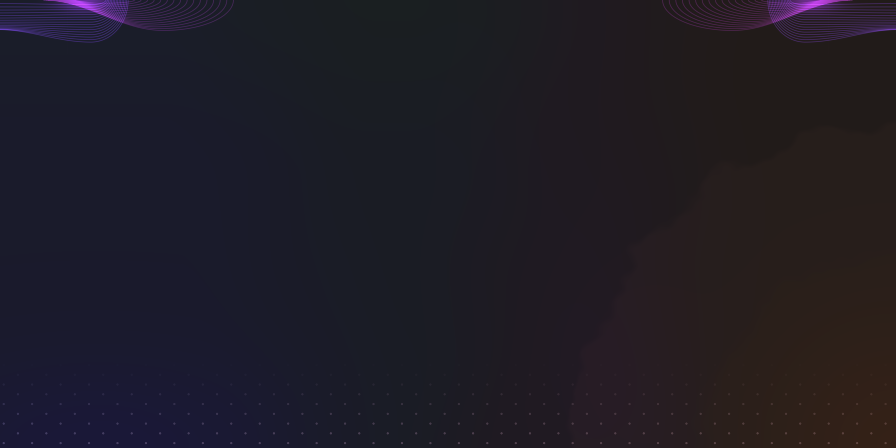
Reproduce this background procedurally as a WebGL 1 fragment shader.

```glsl
precision highp float;

uniform vec2 u_resolution;

const float PI = 3.14159265;
const float STRANDS = 16.0;

vec2 hashGradient(vec2 cell) {
  float angle = 2.0 * PI * fract(sin(dot(cell, vec2(127.1, 311.7))) * 4375.85);
  return vec2(cos(angle), sin(angle));
}

float cornerDot(vec2 cell, vec2 f, vec2 corner) {
  return dot(hashGradient(cell + corner), f - corner);
}

float gradientNoise(vec2 p) {
  vec2 cell = floor(p);
  vec2 f = fract(p);
  vec2 u = f * f * f * (f * (f * 6.0 - 15.0) + 10.0);
  float low = mix(cornerDot(cell, f, vec2(0.0)), cornerDot(cell, f, vec2(1.0, 0.0)), u.x);
  float high = mix(cornerDot(cell, f, vec2(0.0, 1.0)), cornerDot(cell, f, vec2(1.0)), u.x);
  return mix(low, high, u.y);
}

float falloff(vec2 p, vec2 center, vec2 radius) {
  vec2 q = (p - center) / radius;
  return exp(-dot(q, q));
}

// Hanging curve: cosine ramp on the left, elliptic end on the right.
float hangingField(vec2 p, float center, vec2 widths, float depth, float tail) {
  float u = clamp((center - p.x) / widths.x, 0.0, 1.0);
  float profile = max(mix(tail, 1.0, 0.5 + 0.5 * cos(PI * u)), 0.002);
  return length(vec2(max(p.x - center, 0.0) / widths.y, p.y / (depth * profile))) - 1.0;
}

float strand(vec2 p, float center, vec2 widths, float depth, float tail, float pixel) {
  const float STEP = 0.0005;
  const float THICKNESS = 0.0018;
  float f = hangingField(p, center, widths, depth, tail);
  float fx = hangingField(p + vec2(STEP, 0.0), center, widths, depth, tail);
  float fy = hangingField(p + vec2(0.0, STEP), center, widths, depth, tail);
  float dist = abs(f) * STEP / max(length(vec2(fx - f, fy - f)), 0.00001);
  float ink = 1.0 - smoothstep(0.0, max(THICKNESS, pixel), dist);
  return ink * min(1.0, THICKNESS / pixel) * step(center - widths.x, p.x);
}

// Two overlapping bundles; p.y is measured down from the top edge.
vec3 ribbons(vec2 p, float pixel) {
  if (p.x > 0.56 || p.y > 0.12) return vec3(0.0);
  float outer = 0.0;
  float inner = 0.0;
  for (float i = 0.0; i < STRANDS; i += 1.0) {
    float t = i / STRANDS;
    vec2 outerWidths = mix(vec2(0.27, 0.156), vec2(0.06, 0.07), t);
    outer += strand(p, mix(0.365, 0.215, t), outerWidths, 0.068 * (1.0 - 0.95 * t), 0.0, pixel);
    float depth = 0.094 * (1.0 - 0.95 * t);
    float tail = 0.066 * (1.0 - t * t) / depth;
    inner += strand(p, 0.203, vec2(0.21, mix(0.083, 0.03, t)), depth, tail, pixel);
  }
  vec3 magenta = vec3(0.42, 0.10, 0.48);
  vec3 violet = vec3(0.36, 0.16, 0.72);
  vec3 glow = vec3(0.30, 0.08, 0.46) * falloff(p, vec2(0.19, 0.0), vec2(0.055, 0.022));
  return magenta * min(outer, 2.0) * 0.42 + violet * min(inner, 2.0) * 0.42 + glow;
}

// Staggered dots that fade out above the bottom edge.
float dotGrid(vec2 p, float pixel) {
  const vec2 SPACING = vec2(0.0635, 0.0218);
  const float RADIUS = 0.0025;
  float row = floor(p.y / SPACING.y);
  float shift = 0.5 * mod(row, 2.0) + 0.37;
  vec2 local = vec2(fract(p.x / SPACING.x + shift), fract(p.y / SPACING.y)) - 0.5;
  float dist = length(local * SPACING);
  float ink = 1.0 - smoothstep(RADIUS - 0.5 * pixel, RADIUS + 0.5 * pixel, dist);
  return ink * (1.0 - smoothstep(0.0, 0.21, p.y));
}

// Dark wash from navy through slate to warm brown.
vec3 backdrop(vec2 p, vec2 warmCorner) {
  vec3 navy = vec3(0.100, 0.104, 0.170);
  vec3 slate = vec3(0.103, 0.110, 0.142);
  vec3 plum = vec3(0.122, 0.102, 0.130);
  vec3 umber = vec3(0.130, 0.106, 0.098);
  float x = p.x + 0.08 * gradientNoise(p * 3.0);
  vec3 color = mix(navy, slate, smoothstep(0.45, 0.95, x + 0.12 * p.y));
  color = mix(color, plum, smoothstep(0.85, 1.2, x - 0.12 * p.y));
  color = mix(color, umber, smoothstep(1.2, 1.75, x));
  color += vec3(0.0, 0.010, -0.012) * smoothstep(0.6, 1.0, p.y) * (1.0 - smoothstep(0.9, 1.4, x));
  color += vec3(0.0, -0.010, 0.048) * falloff(p, vec2(0.22, 0.0), vec2(0.42, 0.2));

  // Ragged concentric warm terraces.
  float ragged = 0.05 * gradientNoise(p * 7.0) + 0.02 * gradientNoise(p * 26.0);
  float radius = length(p - warmCorner) + ragged;
  color += vec3(0.020, 0.011, 0.009) * (1.0 - smoothstep(0.715, 0.735, radius));
  color += vec3(0.008, 0.004, -0.004) * (1.0 - smoothstep(0.40, 0.46, radius));
  color += vec3(0.045, 0.008, -0.012) * falloff(p, warmCorner, vec2(0.28));
  color += vec3(0.010, -0.003, 0.014) * falloff(p, vec2(1.38, 0.18), vec2(0.16, 0.25));
  return color;
}

void main() {
  float pixel = 1.0 / u_resolution.y;
  vec2 p = gl_FragCoord.xy * pixel;
  float aspect = u_resolution.x * pixel;
  vec3 color = backdrop(p, vec2(aspect, 0.0));

  vec3 dotColor = mix(vec3(0.36, 0.33, 0.50), vec3(0.46, 0.34, 0.32), p.x / aspect);
  color = mix(color, dotColor, 0.65 * dotGrid(p, pixel));

  // Mirror the ribbons into both upper corners.
  color += ribbons(vec2(min(p.x, aspect - p.x), 1.0 - p.y), pixel);
  gl_FragColor = vec4(color, 1.0);
}
```
